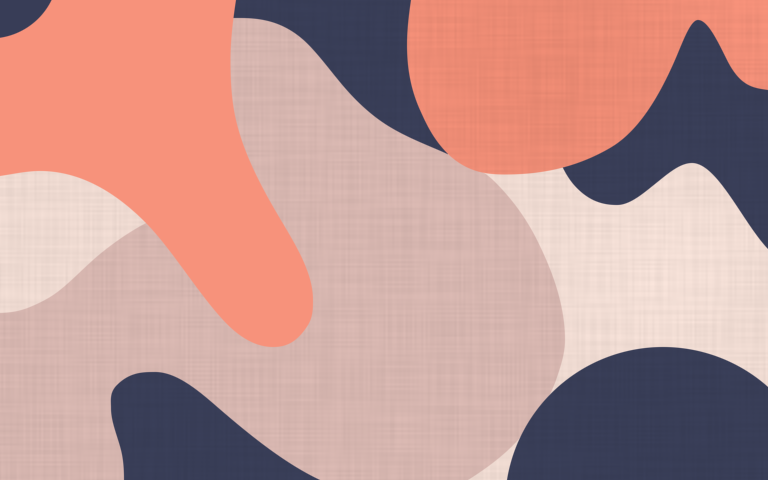
This background is drawn by a WebGL 1 fragment shader. Its source:

```glsl
precision highp float;
// Overlapping flat organic shapes in coral, rose, navy and cream on woven cloth.
// Outlines are smooth cubic spans (position, value, slope) intersected as
// approximate distances; stretched value noise makes the linen threads.
uniform vec2 u_resolution;

#define CANVAS_HEIGHT 4.8
#define EDGE_PIXELS 0.8
#define THREAD_DENSITY 45.0
#define WEAVE_STRENGTH 0.035
#define CREAM vec3(0.93, 0.85, 0.815)
#define ROSE vec3(0.838, 0.71, 0.685)
#define NAVY vec3(0.22, 0.24, 0.34)
#define CORAL vec3(0.97, 0.573, 0.482)
#define CORAL_SHADE vec3(0.915, 0.535, 0.445)

float hash(vec2 p) {
  p = fract(p * vec2(0.1031, 0.1137));
  p += dot(p, p.yx + 33.3);
  return fract((p.x + p.y) * p.x * 7.3);
}

float noise(vec2 p) {
  vec2 i = floor(p), f = fract(p);
  f *= f * (3.0 - 2.0 * f);
  return mix(mix(hash(i), hash(i + vec2(1, 0)), f.x),
             mix(hash(i + vec2(0, 1)), hash(i + vec2(1, 1)), f.x), f.y);
}

// Cubic between two knots, straight beyond them; returns value and slope.
vec2 span(float t, vec3 a, vec3 b) {
  float w = b.x - a.x, u = (t - a.x) / w, s = clamp(u, 0.0, 1.0);
  float rise = b.y - a.y, k0 = a.z * w - rise, k1 = rise - b.z * w;
  float bend = mix(k0, k1, s), arch = s * (1.0 - s);
  float slope = (rise + (1.0 - 2.0 * s) * bend + arch * (k1 - k0)) / w;
  return vec2(a.y + rise * s + arch * bend + slope * (u - s) * w, slope);
}

vec2 curve(float t, vec3 a, vec3 b, vec3 c, vec3 d) {
  return t < b.x ? span(t, a, b) : t < c.x ? span(t, b, c) : span(t, c, d);
}

vec2 curve(float t, vec3 a, vec3 b, vec3 c, vec3 d, vec3 e, vec3 f) {
  return t < d.x ? curve(t, a, b, c, d) : t < e.x ? span(t, d, e) : span(t, e, f);
}

// Approximate signed distance past a curve, positive on the greater side.
float beyond(float v, vec2 c) {
  return (v - c.x) * inversesqrt(1.0 + c.y * c.y);
}

float roseBody(vec2 p) {
  float top = beyond(p.y, curve(p.x, vec3(2.4, 4.62, 0), vec3(3.0, 4.43, -0.8),
    vec3(3.45, 3.92, -1.15), vec3(3.9, 3.53, -0.6), vec3(4.55, 3.225, -0.48), vec3(4.95, 2.98, -1.0)));
  float right = beyond(p.x, curve(p.y, vec3(0, 4.68, 1.6), vec3(0.4, 5.18, 0.9),
    vec3(1.0, 5.56, 0.35), vec3(1.4, 5.65, 0), vec3(2.4, 5.37, -0.5), vec3(2.98, 4.95, -1.0)));
  float left = beyond(p.y, curve(p.x, vec3(0, 1.67, 0.03), vec3(0.3, 1.73, 0.42),
    vec3(0.6, 1.9, 0.8), vec3(1.0, 2.26, 0.82), vec3(1.5, 2.59, 0.5), vec3(1.9, 4.8, 4.0)));
  return -max(max(top, right), left);
}

float coralLimb(vec2 p) {
  float under = beyond(p.y, curve(p.x, vec3(0, 3.04, 0.15), vec3(0.4, 3.09, 0),
    vec3(1.45, 2.58, -1.0), vec3(2.25, 1.58, -1.05), vec3(2.73, 1.33, 0), vec3(3.08, 1.55, 1.6)));
  float right = beyond(p.x, curve(p.y, vec3(1.55, 3.08, 0.6), vec3(1.8, 3.13, 0),
    vec3(2.7, 2.75, -0.58), vec3(3.6, 2.36, -0.23), vec3(4.2, 2.305, 0), vec3(4.8, 2.36, 0.15)));
  return min(under, -right);
}

float coralDrop(vec2 p) {
  vec2 base = p.x < 5.05 ? span(p.x, vec3(4.48, 3.26, -0.95), vec3(5.05, 3.055, 0))
    : curve(p.x, vec3(5.05, 3.055, 0), vec3(6.1, 3.32, 0.58), vec3(6.75, 4.2, 2.3),
            vec3(6.98, 4.6, 0), vec3(7.27, 4.2, -2.0), vec3(7.68, 3.9, -0.15));
  float left = beyond(p.x, curve(p.y, vec3(3.26, 4.48, -1.0), vec3(3.7, 4.2, -0.45),
    vec3(4.35, 4.07, 0), vec3(4.8, 4.11, 0.15)));
  return min(beyond(p.y, base), left);
}

float navyWave(vec2 p) {
  float wave = beyond(p.y, curve(p.x, vec3(5.63, 3.12, -2.0), vec3(5.8, 2.89, -0.9),
    vec3(6.17, 2.75, 0), vec3(6.55, 2.96, 0.8), vec3(6.92, 3.17, 0), vec3(7.68, 2.31, -1.05)));
  float gap = min(min(p.x - 2.0, 4.48 - p.x), p.y - 3.0);
  return max(wave, gap);
}

float navyHill(vec2 p) {
  float top = beyond(p.y, curve(p.x, vec3(1.17, 0.95, 1.0), vec3(1.55, 1.08, 0),
    vec3(2.15, 0.75, -0.87), vec3(3.2, 0, -0.47)));
  float left = beyond(p.x, curve(p.y, vec3(0, 1.24, 0), vec3(0.3, 1.21, -0.25),
    vec3(0.72, 1.11, 0), vec3(0.95, 1.17, 1.0)));
  return min(-top, left);
}

float disc(vec2 p, vec2 centre, float radius) {
  return radius - length(p - centre);
}

float cover(float d) {
  float w = EDGE_PIXELS * CANVAS_HEIGHT / u_resolution.y;
  return smoothstep(-w, w, d);
}

void main() {
  vec2 p = gl_FragCoord.xy / u_resolution.y * CANVAS_HEIGHT;
  float limb = cover(coralLimb(p));
  float corner = cover(disc(p, vec2(-0.1, 5.1), 0.685));

  // Back to front layers, with a soft light on the cream and shade on the drop
  vec3 color = CREAM + 0.02 * exp(-dot(p - vec2(6.6, 2.1), p - vec2(6.6, 2.1)));
  color = mix(color, NAVY, cover(navyWave(p)));
  color = mix(color, ROSE, cover(roseBody(p)));
  float shade = exp(-0.45 * dot(p - vec2(5.5, 4.1), p - vec2(5.5, 4.1)));
  color = mix(color, mix(CORAL * 0.98, CORAL_SHADE, shade), cover(coralDrop(p)));
  color = mix(color, CORAL, limb);
  color = mix(color, NAVY, max(corner, cover(navyHill(p))));
  color = mix(color, NAVY, cover(disc(p, vec2(6.63, -0.25), 1.58)));

  // Crossed threads, left off the smooth coral limb
  float weave = noise(p * vec2(THREAD_DENSITY, 2.0)) + noise(p.yx * vec2(THREAD_DENSITY, 2.0) + 71.0) - 1.0;
  color *= 1.0 + WEAVE_STRENGTH * weave * (1.0 - limb);
  gl_FragColor = vec4(color, 1.0);
}
```
